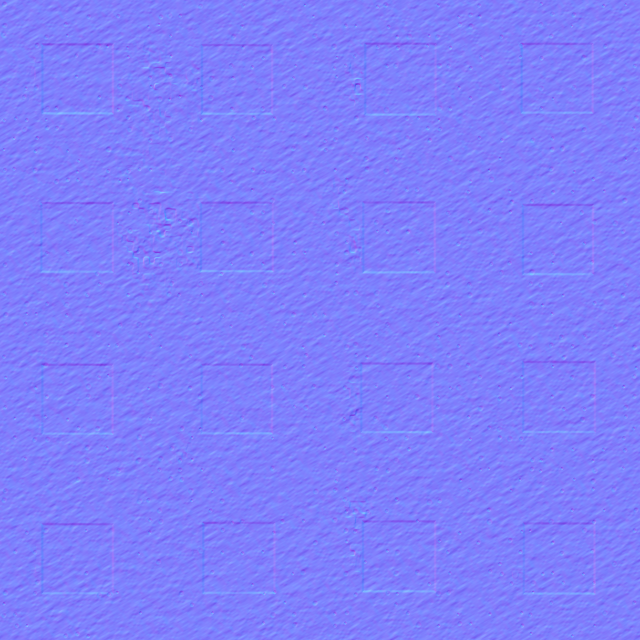
This texture map is drawn by a WebGL 2 fragment shader. Its source:

```glsl
#version 300 es
precision highp float;

uniform vec2 u_resolution;
out vec4 fragColor;

float hash(vec2 p) {
    vec3 q = fract(p.xyx * vec3(0.1031, 0.1030, 0.0973));
    q += dot(q, q.yzx + 33.33);
    return fract((q.x + q.y) * q.z);
}

float noise(vec2 p) {
    vec2 i = floor(p), f = fract(p);
    vec2 w = f * f * f * (f * (f * 6.0 - 15.0) + 10.0);
    return mix(mix(hash(i), hash(i + vec2(1, 0)), w.x),
               mix(hash(i + vec2(0, 1)), hash(i + vec2(1, 1)), w.x), w.y);
}

// Signed distance to the slightly misplaced square of this cell
float squareDistance(vec2 p) {
    vec2 cell = floor(p * 4.0);
    vec2 jitter = vec2(hash(cell + 7.0), hash(cell + 19.0)) - 0.5;
    vec2 center = (cell + 0.5) / 4.0 + vec2(-0.002, 0.003) + jitter * 0.006;
    vec2 halfSize = vec2(0.0555, 0.0545) + jitter.yx * 0.002;
    vec2 d = abs(p - center) - halfSize;
    return length(max(d, 0.0)) + min(max(d.x, d.y), 0.0);
}

float blob(vec2 p, vec2 center, vec2 radius) {
    vec2 d = (p - center) / radius;
    return exp(-dot(d, d));
}

// Flaking: strips left of the squares and a few larger patches
float wearAmount(vec2 p) {
    vec2 cell = floor(p * 4.0);
    vec2 local = p - (cell + 0.5) / 4.0;
    float strength = cell.x == 2.0 ? 1.0 : 0.75 * hash(cell + 3.0);
    float wear = strength * blob(local, vec2(-0.069, 0.0), vec2(0.014, 0.055));
    wear += 1.1 * blob(p, vec2(0.237, 0.645), vec2(0.05, 0.085));
    wear += 0.8 * blob(p, vec2(0.245, 0.865), vec2(0.05, 0.07));
    wear += 0.8 * blob(p, vec2(0.53, 0.69), vec2(0.028, 0.025));
    wear += 0.8 * blob(p, vec2(0.56, 0.2), vec2(0.035, 0.018));
    wear += 0.6 * blob(p, vec2(0.29, 0.295), vec2(0.025, 0.02));
    wear *= smoothstep(0.2, 0.65, noise(p * 32.0) * 0.6 + noise(p * 75.0) * 0.4);
    return min(wear, 1.0) * smoothstep(0.0, 0.006, squareDistance(p));
}

// Sparse round pits, one candidate in each small cell
float pits(vec2 p) {
    vec2 q = p * 62.0, cell = floor(q);
    vec2 center = 0.35 + 0.3 * vec2(hash(cell + 41.0), hash(cell + 83.0));
    float radius = 0.14 + 0.18 * hash(cell + 127.0);
    float present = step(0.83, hash(cell + 211.0));
    return present * smoothstep(radius, radius * 0.3, length(fract(q) - center));
}

float height(vec2 p, float wear) {
    // Plaster grain, drawn out along a rising diagonal
    vec2 g = mat2(0.87, -0.5, 0.5, 0.87) * p;
    float h = 0.20 * noise(g * vec2(85, 165));
    h += 0.09 * noise(g * vec2(190, 300) + 17.0);
    h += 0.16 * noise(g * vec2(48, 80) + 53.0);

    h -= 0.14 * pits(p);
    float flakes = smoothstep(0.35, 0.75, noise(p * 118.0 + 5.0));
    h -= wear * (0.34 * flakes + 0.2 * noise(p * 190.0));

    // Recessed squares with unevenly worn rims
    float depth = 0.19 + 0.1 * noise(p * 22.0);
    return h - depth * smoothstep(0.0024, -0.0024, squareDistance(p));
}

void main() {
    vec2 p = gl_FragCoord.xy / u_resolution;
    float wear = wearAmount(p);
    vec2 e = vec2(0.001, 0.0);
    vec2 slope = vec2(height(p + e.xy, wear) - height(p - e.xy, wear),
                      height(p + e.yx, wear) - height(p - e.yx, wear));

    // Slope to tangent-space colour
    vec2 tilt = clamp(slope * vec2(0.6, -1.0), -0.26, 0.26);
    vec3 color = vec3(0.497 + tilt.x, 0.5 + tilt.y, 0.99);
    color.b += 0.28 * tilt.y - 0.5 * dot(tilt, tilt);
    fragColor = vec4(clamp(color, 0.0, 1.0), 1.0);
}
```
